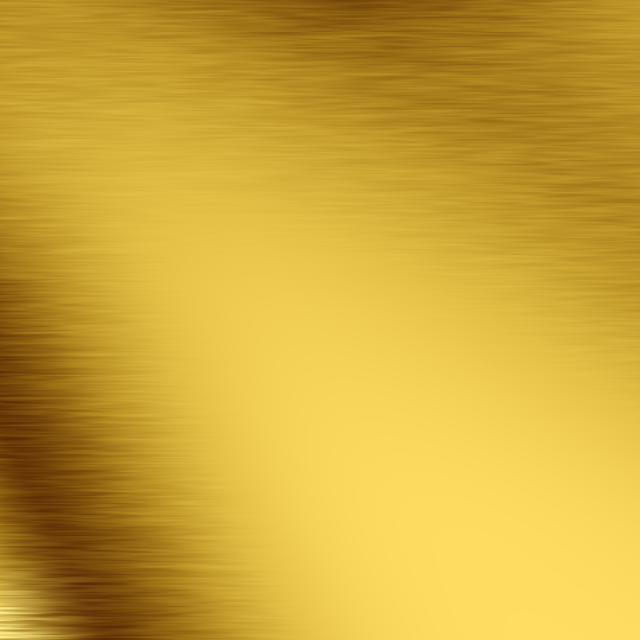
Write a Shadertoy shader that draws this texture.

```glsl
// Brushed gold sheet: two soft diagonal shadow bands cross a bright metal base.
// Shade is summed as a loss of light, roughened by fine horizontal noise
// streaks, then mapped to gold by a smooth colour curve.

const float LOW_DEPTH  = 0.58;              // lower left shadow
const vec2  LOW_LINE   = vec2(0.17, -0.50); // x = a + b * y
const vec2  LOW_WIDTH  = vec2(0.15, 0.22);  // left side, right side
const float LOW_FADE   = 0.65;              // weakening towards the top
const float HIGH_DEPTH = 0.27;              // upper right shadow
const vec2  HIGH_LINE  = vec2(1.40, -0.73); // y = a + b * x
const vec2  HIGH_WIDTH = vec2(0.30, 0.70);  // below, above
const float RIM_DEPTH  = 0.13;              // dark rim at the top edge
const float HAZE_DEPTH = 0.15;              // dimming of the upper left
const float FALLOFF    = 1.6;
const float BRUSH      = 0.23;              // streak contrast in the shade
const float PALE       = 0.16;              // cool glint in the corner
const float DARKEST    = 0.36;              // lowest red level

float hash(vec2 p) {
    vec3 q = fract(p.xyx * vec3(0.1031, 0.1030, 0.0973));
    q += dot(q, q.yzx + 33.33);
    return fract((q.x + q.y) * q.z);
}

// One row of value noise, shifted so that neighbouring rows do not align.
float rowNoise(float x, float row) {
    x += 17.0 * hash(vec2(row, 5.0));
    float cell = floor(x);
    float t = smoothstep(0.0, 1.0, x - cell);
    return mix(hash(vec2(cell, row)), hash(vec2(cell + 1.0, row)), t);
}

float streakNoise(vec2 p) {
    float row = floor(p.y);
    float t = smoothstep(0.0, 1.0, p.y - row);
    return mix(rowNoise(p.x, row), rowNoise(p.x, row + 1.0), t) * 2.0 - 1.0;
}

// Layers of streaks, each finer than the one before.
float brushed(vec2 uv) {
    float sum = 0.0;
    vec2 scale = vec2(6.0, 150.0);
    float weight = 0.26;
    for (int i = 0; i < 3; i++) {
        sum += weight * streakNoise(uv * scale + 31.0 * float(i));
        scale *= vec2(1.9, 1.75);
        weight *= 1.4;
    }
    return sum;
}

// Bell-shaped band with a separate width on each side of its centre.
float band(float d, vec2 width) {
    float w = d < 0.0 ? width.x : width.y;
    return exp(-pow(abs(d) / w, FALLOFF));
}

float shade(vec2 uv) {
    float low  = uv.x - (LOW_LINE.x + LOW_LINE.y * uv.y);
    float high = uv.y - (HIGH_LINE.x + HIGH_LINE.y * uv.x);
    float rimX = (uv.x - 0.58) / 0.30;
    float fade = 1.0 - LOW_FADE * smoothstep(0.5, 0.85, uv.y);
    float loss = LOW_DEPTH * fade * band(low, LOW_WIDTH);
    loss += HIGH_DEPTH * band(high, HIGH_WIDTH);
    loss += RIM_DEPTH * exp(-rimX * rimX - (1.0 - uv.y) / 0.06);
    loss += HAZE_DEPTH * smoothstep(0.5, 1.0, uv.y) * (1.0 - uv.x);
    loss += 0.04 * smoothstep(0.15, 0.7, uv.y);
    return loss;
}

// Gold from its red level: green falls linearly, blue as a cube.
vec3 gold(float r) {
    return vec3(r, 1.1 * r - 0.23, 0.385 * r * r * r);
}

void mainImage(out vec4 fragColor, in vec2 fragCoord) {
    vec2 uv = fragCoord / iResolution.xy;
    float loss = shade(uv);
    float streak = brushed(uv);

    // Streaks show in the shade and vanish in the highlight.
    float corner = exp(-dot(uv, uv) / 0.008);
    float visible = smoothstep(0.02, 0.20, loss) * min(loss, 0.4);
    float grain = streak * (BRUSH * visible + 0.15 * corner);
    float level = clamp(1.0 - loss + grain + 0.08 * corner, DARKEST, 1.0);

    vec3 col = gold(level);
    col += PALE * corner * (1.0 + streak) * vec3(0.2, 0.5, 1.0);
    fragColor = vec4(clamp(col, 0.0, 1.0), 1.0);
}
```
